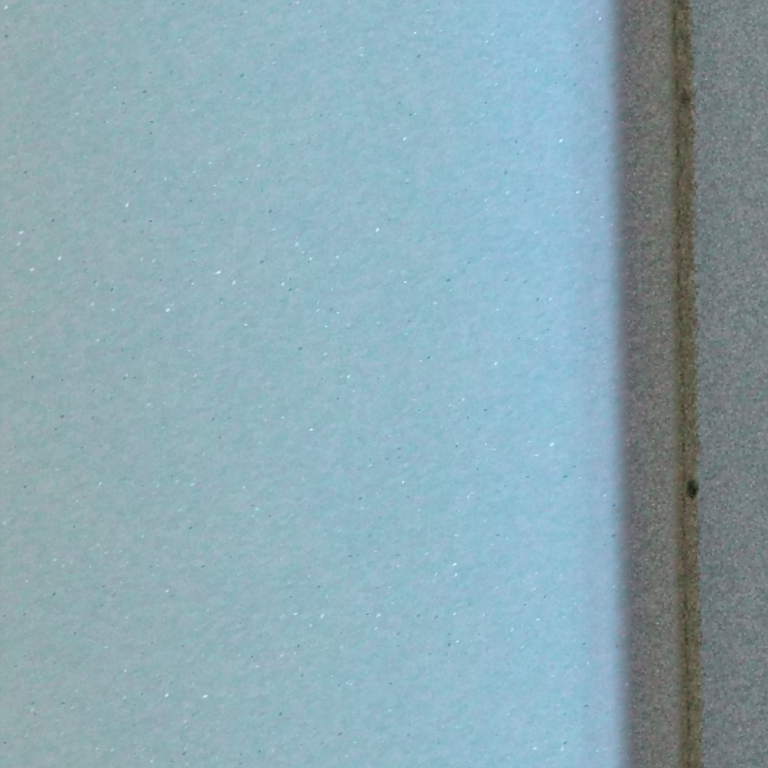
Write a WebGL 2 fragment shader that draws this texture.

```glsl
#version 300 es
precision highp float;

uniform vec2 u_resolution;
out vec4 outColor;

const vec3 PANEL_GREY = vec3(0.575, 0.668, 0.680);
const vec3 PANEL_BLUE = vec3(0.578, 0.732, 0.788);
const vec3 PANEL_GLOW = vec3(0.575, 0.757, 0.855);
const vec3 EDGE_HAZE = vec3(0.545, 0.670, 0.765);
const vec3 BEVEL_COOL = vec3(0.395, 0.410, 0.430);
const vec3 BEVEL_WARM = vec3(0.430, 0.440, 0.420);
const vec3 STRIP_GREY = vec3(0.462, 0.502, 0.512);
const vec3 SEAM_OLIVE = vec3(0.370, 0.360, 0.295);
const vec3 SEAM_DARK = vec3(0.240, 0.230, 0.180);

vec3 hash3(vec2 p) {
    vec3 q = fract(vec3(p.xyx) * vec3(0.1031, 0.1030, 0.0973));
    q += dot(q, q.yxz + 33.33);
    return fract((q.xxy + q.yzz) * q.zyx);
}

mat2 rotation(float angle) {
    float c = cos(angle), s = sin(angle);
    return mat2(c, -s, s, c);
}

float layeredSines(vec2 p) {
    float sum = 0.0, weight = 0.5;
    for (int i = 0; i < 5; i++) {
        sum += weight * sin(p.x + 1.7 * sin(p.y)) * sin(p.y + 1.3 * sin(p.x * 0.7));
        p = rotation(0.9) * p * 1.9 + 2.3;
        weight *= 0.6;
    }
    return sum;
}

// Signed tone of the nearest cell point, fading with its distance
float cellGrain(vec2 p) {
    vec2 cell = floor(p);
    float nearest = 9.0, tone = 0.0;
    for (int y = -1; y <= 1; y++) {
        for (int x = -1; x <= 1; x++) {
            vec2 id = cell + vec2(x, y);
            vec3 h = hash3(id);
            float d = length(p - id - h.xy);
            if (d < nearest) {
                nearest = d;
                tone = h.z * 2.0 - 1.0;
            }
        }
    }
    return tone * (1.0 - smoothstep(0.2, 0.9, nearest));
}

// Sparse slanted flecks of varied strength; share is the fraction of filled cells
float flecks(vec2 p, float share, float size) {
    vec2 cell = floor(p);
    vec3 h = hash3(cell + 71.0);
    vec3 look = hash3(cell + 213.0);
    vec2 offset = rotation(look.x * 1.2) * (p - cell - 0.3 - 0.4 * h.xy);
    float radius = size * (0.6 + 0.6 * look.y);
    float d = length(offset * vec2(0.8, 1.35));
    float strength = 0.15 + 0.85 * look.z * look.z * look.z;
    return step(h.z, share) * strength * (1.0 - smoothstep(0.0, radius, d));
}

float band(float d, float halfWidth, float blur) {
    return 1.0 - smoothstep(halfWidth - blur, halfWidth + blur, abs(d));
}

float softSpot(vec2 p, vec2 center, vec2 radii) {
    return 1.0 - smoothstep(0.35, 1.0, length((p - center) / radii));
}

vec3 panelColor(vec2 uv, float toEdge) {
    float slant = uv.x + 0.12 * (uv.y - 0.5);
    vec3 color = mix(PANEL_GREY, PANEL_BLUE, smoothstep(-0.06, 0.56, slant));
    float glow = smoothstep(-0.30, -0.08, toEdge);
    color = mix(color, PANEL_GLOW, glow * mix(0.6, 1.0, uv.y));
    color = mix(color, EDGE_HAZE, 0.85 * smoothstep(-0.075, -0.010, toEdge));
    color += vec3(0.035, 0.030, 0.02) * band(toEdge + 0.022, 0.008, 0.012) * (1.0 - uv.y);
    return color + vec3(0.012, 0.004, -0.004) * layeredSines(uv * 18.0);
}

void main() {
    vec2 uv = gl_FragCoord.xy / u_resolution;
    float toEdge = uv.x - mix(0.811, 0.797, uv.y);
    float toSeam = uv.x - mix(0.899, 0.886, uv.y) - 0.001 * sin(uv.y * 17.0);
    float fine = cellGrain(uv * 230.0);
    float shadow = smoothstep(-0.016, 0.018, toEdge + 0.005 * fine);

    // Lit panel, shaded bevel and far strip
    vec3 bevel = mix(BEVEL_COOL, BEVEL_WARM, smoothstep(0.005, 0.06, toEdge));
    vec3 strip = STRIP_GREY * mix(0.93, 1.0, smoothstep(0.01, 0.08, toSeam));
    strip *= mix(0.96, 1.02, uv.y);
    vec3 color = mix(panelColor(uv, toEdge), bevel, shadow);
    color = mix(color, strip, smoothstep(0.005, 0.018, toSeam));

    // Olive seam with a broken dark groove
    float wear = layeredSines(uv * vec2(110.0, 75.0));
    float seam = band(toSeam + 0.002 * wear + 0.003 * fine, 0.0145, 0.006);
    color = mix(color, SEAM_OLIVE * (1.0 + 0.15 * wear), seam);
    float groove = band(toSeam + mix(0.002, 0.007, uv.y) + 0.002 * wear, 0.002, 0.0025);
    color = mix(color, SEAM_DARK, groove * clamp(0.45 + 0.9 * wear, 0.0, 1.0));
    color = mix(color, vec3(0.14, 0.14, 0.11), 0.85 * softSpot(uv + 0.003 * wear, vec2(0.901, 0.363), vec2(0.011, 0.018)));
    color = mix(color, SEAM_DARK, 0.85 * softSpot(uv + 0.003 * wear, vec2(0.891, 0.870), vec2(0.009, 0.016)));

    // Fine grain, coarser tint and scattered flecks
    vec2 slanted = rotation(0.45) * uv;
    float coarse = cellGrain(slanted * vec2(75.0, 140.0) + 40.0);
    float tint = cellGrain(slanted * vec2(50.0, 80.0) + 90.0);
    color += fine * mix(0.018, 0.056, shadow);
    color += coarse * 0.018 + tint * vec3(0.026, -0.004, 0.008);
    float light = flecks(uv * 58.0, 0.08, 0.22) + 0.5 * flecks(uv * 105.0 + 9.0, 0.08, 0.34);
    float dark = flecks(uv * 78.0 + 23.0, 0.12, 0.26);
    color += light * mix(0.26, 0.10, shadow);
    color += flecks(uv * 130.0 + 51.0, 0.25, 0.40) * 0.13 * shadow * (1.0 - seam);
    color -= dark * mix(vec3(0.19, 0.17, 0.14), vec3(0.09), shadow);

    outColor = vec4(clamp(color, 0.0, 1.0), 1.0);
}
```
